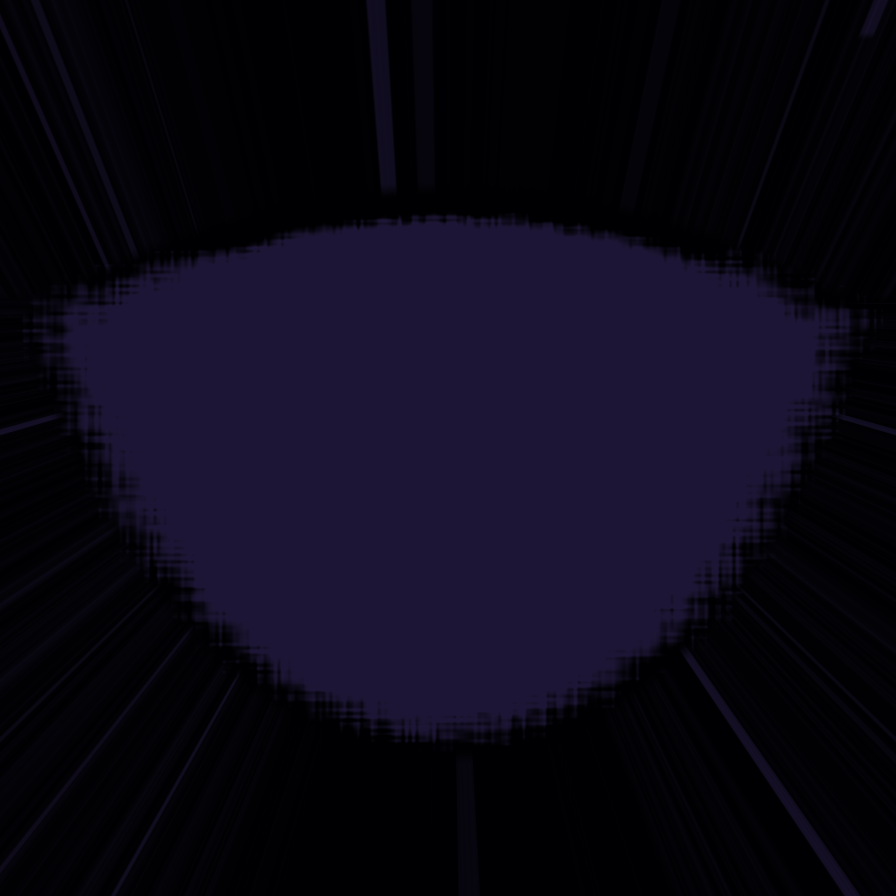
Give the GLSL for this background, as a WebGL 1 fragment shader.

```glsl
precision highp float;
uniform vec2 u_resolution;

float hash(vec2 p) {
  return fract(sin(dot(p, vec2(127.1, 311.7))) * 43758.5453);
}

float noise(vec2 p) {
  vec2 cell = floor(p), f = fract(p);
  f = f * f * (3.0 - 2.0 * f);
  return mix(mix(hash(cell), hash(cell + vec2(1.0, 0.0)), f.x),
             mix(hash(cell + vec2(0.0, 1.0)), hash(cell + 1.0), f.x), f.y);
}

float smoothMax(float a, float b, float k) {
  float h = max(k - abs(a - b), 0.0) / k;
  return max(a, b) + h * h * k * 0.25;
}

// Approximate distance to a bowl with a shallow domed lid
float bowlDistance(vec2 p) {
  float d = abs(p.x - 0.5), d2 = d * d;
  float lid = (p.y - 0.75 + 0.65 * d2) / length(vec2(1.0, 1.3 * d));
  float slope = 3.5 * d + 14.0 * d * d2;
  float bowl = (0.195 + 1.75 * d2 + 3.5 * d2 * d2 - p.y) / length(vec2(1.0, slope));
  return smoothMax(lid, bowl, 0.025);
}

float beam(float t, float center, float halfWidth) {
  return 1.0 - smoothstep(halfWidth - 0.0015, halfWidth + 0.0015, abs(t - center));
}

// Sparse stripes of several widths along a fan coordinate
float stripes(float t, float seed) {
  float sum = 0.0, frequency = 45.0;
  for (int i = 0; i < 4; i++) {
    sum += pow(noise(vec2(t * frequency + 50.0, seed + float(i) * 7.0)), 5.0) * 0.13;
    frequency *= 1.8;
  }
  return sum;
}

float upperRays(vec2 p) {
  float t = (p.x - 0.5) / (p.y + 0.17);
  float rays = stripes(t, 3.0) * mix(0.2, 1.0, smoothstep(0.2, 0.34, abs(t)));
  rays += 0.55 * beam(t, -0.069, 0.009) + 0.2 * beam(t, -0.025, 0.01);
  rays += 0.14 * beam(t, 0.213, 0.009) + 0.3 * beam(t, -0.307, 0.001);
  rays += 0.45 * beam(t, -0.394, 0.004) + 0.5 * beam(t, -0.436, 0.003);
  rays += 0.35 * beam(t, 0.362, 0.002);
  return rays + 0.5 * beam(t, 0.413, 0.007) * smoothstep(0.955, 0.965, p.y);
}

float lowerRays(vec2 p) {
  float a = atan(p.x - 0.5, 0.66 - p.y);
  float rays = stripes(a, 41.0) * mix(0.1, 1.0, smoothstep(0.2, 0.5, abs(a)));
  rays += 0.55 * beam(abs(a), 1.293, 0.006) + 0.3 * beam(abs(a), 0.8, 0.003);
  rays += 0.5 * beam(a, 0.6, 0.009) + 0.35 * beam(a, -0.67, 0.003);
  return rays + 0.4 * beam(a, -0.515, 0.003) + 0.22 * beam(a, 0.036, 0.018);
}

void main() {
  vec2 p = gl_FragCoord.xy / u_resolution;
  float side = abs(p.x - 0.5);
  float dist = bowlDistance(p);

  vec3 black = vec3(0.0, 0.0, 0.006);
  vec3 indigo = vec3(0.112, 0.084, 0.206);

  // Frayed rim woven from fine horizontal and vertical threads
  float weave = 0.5 * (noise(p * vec2(260.0, 28.0)) + noise(p * vec2(28.0, 260.0) + 91.0));
  float fray = mix(0.032, 0.045, smoothstep(0.1, 0.4, side));
  fray *= mix(1.0, 0.45, smoothstep(0.64, 0.7, p.y) * (1.0 - smoothstep(0.2, 0.42, side)));
  float fill = 1.0 - smoothstep(-0.1 * fray, 0.9 * fray, dist + (weave - 0.5) * 1.3 * fray);

  // Two fans of rays beyond a dark gap
  float rays = mix(lowerRays(p), upperRays(p), smoothstep(0.66, 0.675, p.y));
  rays *= smoothstep(0.03, 0.05, dist);

  gl_FragColor = vec4(mix(black, indigo, clamp(fill + rays, 0.0, 1.0)), 1.0);
}
```
